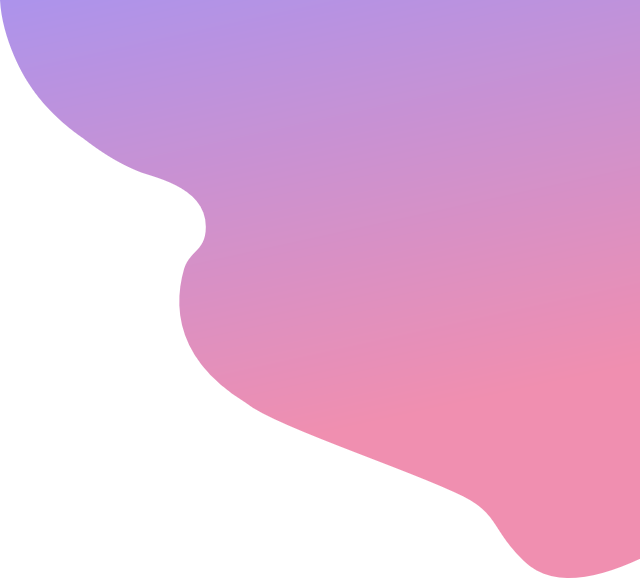
This background is drawn by a WebGL 2 fragment shader. Its source:

```glsl
#version 300 es
precision highp float;
// Draws a flowing violet-to-pink blob filling the upper right of a white page.
// Its border is a chain of cubic curves, turned into a signed distance by
// nearest-segment distance plus crossing parity; a tilted gradient fills it.

uniform vec2 u_resolution;
out vec4 fragColor;

const vec2 CANVAS = vec2(768.0, 693.0);  // design units, y pointing down
const int STEPS = 14;

float segmentDistance(vec2 p, vec2 a, vec2 b) {
  vec2 ab = b - a;
  float t = clamp(dot(p - a, ab) / dot(ab, ab), 0.0, 1.0);
  return length(p - a - ab * t);
}

vec2 cubic(vec2 a, vec2 b, vec2 c, vec2 d, float t) {
  float s = 1.0 - t;
  return s * s * s * a + 3.0 * s * s * t * b + 3.0 * s * t * t * c + t * t * t * d;
}

// Extends the border from "pen" to "end"; the field holds (distance, side).
void curveTo(vec2 p, inout vec2 pen, vec2 c1, vec2 c2, vec2 end, inout vec2 field) {
  vec2 a = pen;
  for (int i = 1; i <= STEPS; i++) {
    vec2 b = cubic(pen, c1, c2, end, float(i) / float(STEPS));
    field.x = min(field.x, segmentDistance(p, a, b));
    // Each border crossing to the left of p flips the side
    if ((a.y > p.y) != (b.y > p.y)) {
      float crossing = mix(a.x, b.x, (p.y - a.y) / (b.y - a.y));
      if (crossing < p.x) field.y = -field.y;
    }
    a = b;
  }
  pen = end;
}

// Positive inside the blob
float blobDistance(vec2 p) {
  vec2 pen = vec2(0.0);
  vec2 field = vec2(1e4, -1.0);
  // Upper left shoulder
  curveTo(p, pen, vec2(2, 40), vec2(22, 82), vec2(35, 101), field);
  curveTo(p, pen, vec2(51, 126), vec2(75, 149), vec2(100, 166), field);
  curveTo(p, pen, vec2(122, 183), vec2(144, 197), vec2(170, 207), field);
  // Notch and the bulge below it
  curveTo(p, pen, vec2(195, 215), vec2(247, 228), vec2(247, 272), field);
  curveTo(p, pen, vec2(247, 301), vec2(228, 300), vec2(221, 322), field);
  curveTo(p, pen, vec2(207, 370), vec2(213, 433), vec2(295, 483), field);
  // Long slope and the bottom lobe
  curveTo(p, pen, vec2(326, 509), vec2(475, 558), vec2(545, 590), field);
  curveTo(p, pen, vec2(600, 614), vec2(587, 632), vec2(628, 672), field);
  curveTo(p, pen, vec2(662, 706), vec2(716, 694), vec2(768, 670), field);
  return field.x * field.y;
}

void main() {
  vec2 uv = gl_FragCoord.xy / u_resolution;
  vec2 p = vec2(uv.x, 1.0 - uv.y) * CANVAS;
  float pixel = CANVAS.y / u_resolution.y;

  // Tilted fill, flat pink past its end
  vec3 violet = vec3(0.675, 0.577, 0.925);
  vec3 pink = vec3(0.94, 0.56, 0.69);
  float ramp = clamp((p.y + 0.22 * p.x) / 605.0, 0.0, 1.0);
  vec3 fill = mix(violet, pink, ramp);

  float coverage = clamp(0.5 + blobDistance(p) / pixel, 0.0, 1.0);
  fragColor = vec4(mix(vec3(1.0), fill, coverage), 1.0);
}
```
